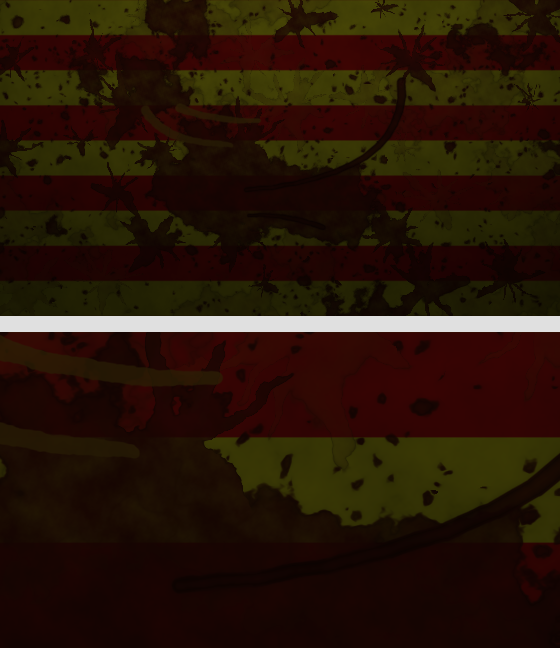
Top: the whole. Bottom: its middle third, enlarged.
Write a Shadertoy shader that draws this pattern.

```glsl
// Nine olive and crimson bands, dimmed toward the floor and the sides.
// Ragged splats, cellular droplets, thin washes and brushed strokes wear the
// paint; layered sines roughen every outline and mottle the pigment.

const float BANDS = 9.0;
const vec3 OLIVE = vec3(0.245, 0.238, 0.022);
const vec3 CRIMSON = vec3(0.215, 0.017, 0.012);
const vec3 STAIN = vec3(0.105, 0.024, 0.010);
const vec3 WASH = vec3(0.175, 0.125, 0.020);
const int SPLATS = 30;
const float SPLAT_MIN = 0.022;
const float SPLAT_MAX = 0.085;
const float ROUGHNESS = 0.022;
const float FLOOR_LIGHT = 0.56;
const float TOP_LIGHT = 1.06;
const float PI = 3.14159;

float hash(vec2 p) {
    p = fract(p * vec2(0.1031, 0.1137));
    p += dot(p, p.yx + 33.33);
    return fract((p.x + p.y) * p.x * 47.0);
}

// Layered, rotated sines, roughly -1 to 1
float ripple(vec2 p) {
    float sum = 0.0, amp = 0.5;
    for (int i = 0; i < 6; i++) {
        sum += amp * sin(p.x + 1.7 * sin(p.y + float(i)));
        p = mat2(1.5, 1.2, -1.2, 1.5) * p + 2.3;
        amp *= 0.6;
    }
    return sum;
}

// x: distance to the nearest cell point, y: distance to the nearest drop edge
vec2 cells(vec2 p, float amount) {
    vec2 id = floor(p), best = vec2(9.0);
    for (int j = -1; j <= 1; j++)
    for (int i = -1; i <= 1; i++) {
        vec2 c = id + vec2(i, j) + 50.0;
        float d = length(c - 50.0 + vec2(hash(c), hash(c + 17.0)) - p);
        float size = hash(c + 41.0) < amount ? mix(0.06, 0.32, hash(c + 73.0)) : -1.0;
        best = min(best, vec2(d, d - size));
    }
    return best;
}

// Lobed blot with thrown spikes
float splat(vec2 d, float r, float seed) {
    float a = atan(d.y, d.x);
    float lobes = 0.8 + 0.25 * sin(3.0 * a + seed) + 0.15 * sin(5.0 * a - 2.0 * seed);
    float wave = sin((7.0 + floor(mod(seed, 4.0))) * a + 2.0 * sin(2.0 * a + seed));
    return length(d) - r * (lobes + 0.9 * pow(0.5 + 0.5 * wave, 6.0));
}

// Brushed quadratic curve, thickest at its start
float stroke(vec2 p, vec2 a, vec2 b, vec2 c, float width) {
    float best = 9.0;
    vec2 from = a;
    for (int i = 1; i <= 12; i++) {
        float t = float(i) / 12.0;
        vec2 to = mix(mix(a, b, t), mix(b, c, t), t), seg = to - from;
        float h = clamp(dot(p - from, seg) / dot(seg, seg), 0.0, 1.0);
        best = min(best, length(p - from - h * seg) - width * (1.1 - 0.5 * t));
        from = to;
    }
    return best;
}

float cover(float d, float soft) { return 1.0 - smoothstep(-soft, soft, d); }
float rim(float d) { return exp(-abs(d + 0.003) * 330.0); }

void mainImage(out vec4 fragColor, in vec2 fragCoord) {
    vec2 p = fragCoord / iResolution.y;
    float aspect = iResolution.x / iResolution.y;
    float px = 1.0 / iResolution.y;
    float rough = ripple(p * 24.0);
    float broad = ripple(p * 5.0 + 4.0);
    vec2 q = p + 0.012 * vec2(ripple(p.yx * 17.0), rough);

    // Flat bands, olive at both ends
    float olive = smoothstep(-1.0, 1.0, sin(PI * BANDS * p.y) / (PI * BANDS * px));
    vec3 col = mix(CRIMSON, OLIVE, olive);

    // Scattered splats: two in three dark, the rest thin wash
    float dark = 9.0, thin = 9.0;
    for (int i = 0; i < SPLATS; i++) {
        float n = float(i);
        vec2 c = fract(n * vec2(0.7549, 0.5698) + vec2(0.15, 0.56)) * vec2(aspect, 1.0);
        float r = mix(SPLAT_MIN, SPLAT_MAX, hash(vec2(n, 7.0)));
        float d = splat(q - c, r, n * 2.4) + ROUGHNESS * rough;
        if (i % 3 == 2) thin = min(thin, d); else dark = min(dark, d);
    }

    // Broad stains, heaviest left of centre, and clustered droplets
    float heavy = exp(-dot((p - vec2(0.68, 0.40)) * vec2(1.8, 5.0), (p - vec2(0.68, 0.40)) * vec2(1.8, 5.0)));
    dark = min(dark, 0.055 * (0.62 - broad - 0.8 * heavy) + 0.012 * rough);
    thin = min(thin, 0.05 * (0.25 - ripple(p * 7.0 + 9.0)) + 0.008 * rough);
    float amount = 0.22 + 0.22 * broad;
    vec2 coarse = cells(q * vec2(15.0, 19.0), amount);
    vec2 fine = cells(q * 46.0, amount);
    dark = min(dark, min(coarse.y / 19.0, fine.y / 46.0));

    // Long brushed strokes
    vec2 s = p + 0.003 * rough;
    float brush = stroke(s, vec2(1.27, 0.74), vec2(1.29, 0.44), vec2(0.78, 0.40), 0.013);
    brush = min(brush, stroke(s, vec2(1.02, 0.28), vec2(0.92, 0.32), vec2(0.79, 0.32), 0.010));
    float smear = stroke(s, vec2(0.46, 0.65), vec2(0.52, 0.55), vec2(0.73, 0.54), 0.014);
    smear = min(smear, stroke(s, vec2(0.57, 0.66), vec2(0.68, 0.61), vec2(0.82, 0.62), 0.012));

    // Pigment, mottled inside and darker along its rims
    float mottle = clamp(0.7 + 0.3 * ripple(p * 55.0) - 0.25 * coarse.x, 0.0, 1.0);
    col = mix(col, WASH, cover(thin, px * 2.0) * mix(0.22, 0.5, olive) * mottle);
    col *= 1.0 - 0.22 * rim(thin);
    col = mix(col, STAIN, cover(dark, px * 1.5) * (0.55 + 0.45 * mottle));
    col *= 1.0 - 0.3 * rim(dark);
    col = mix(col, WASH, cover(smear, px) * 0.75);
    col = mix(col, STAIN * (0.65 + 0.4 * mottle), cover(brush, px) * 0.9);
    col *= 1.0 - 0.35 * rim(brush);

    // Grain and falling light
    float side = 2.0 * p.x / aspect - 1.0;
    float light = mix(FLOOR_LIGHT, TOP_LIGHT, smoothstep(0.0, 0.9, p.y)) * (1.0 - 0.22 * side * side);
    col *= light * (1.0 + 0.07 * rough);
    fragColor = vec4(col, 1.0);
}
```
